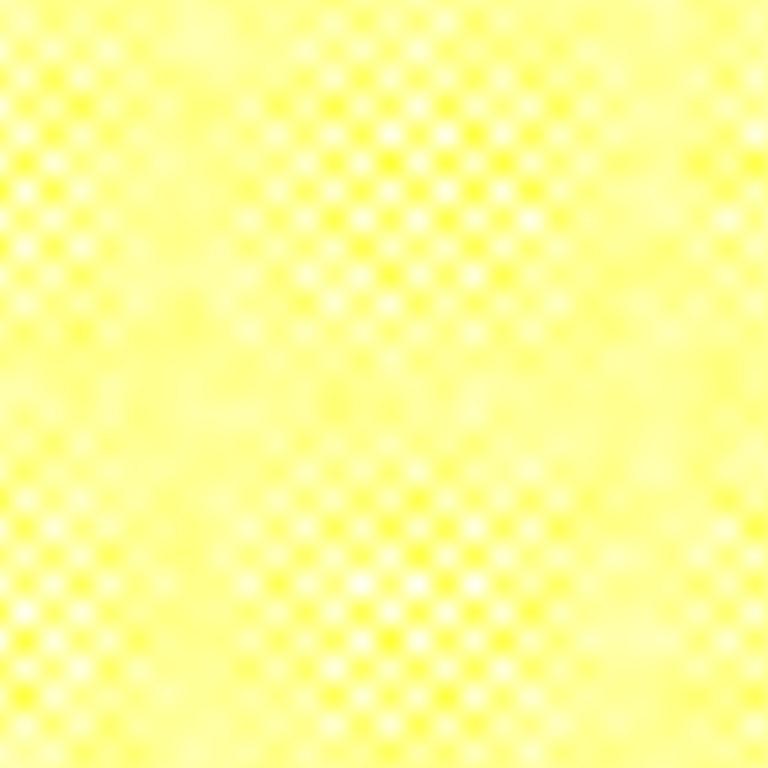
This pattern is drawn by a WebGL 2 fragment shader. Its source:

```glsl
#version 300 es
precision highp float;
// Soft yellow and white spots on a checkered lattice of about 27 by 27 cells.
// Alternating corner values are blended smoothly; a slow cosine beat fades
// the spots in and out in broad patches, and noise makes each one uneven.

uniform vec2 u_resolution;
out vec4 fragColor;

const float PI = 3.14159265;

float hash(vec2 p) {
    vec3 q = fract(vec3(p.xyx) * 0.1031);
    q += dot(q, q.yzx + 33.33);
    return fract((q.x + q.y) * q.z);
}

vec2 gradient(vec2 cell) {
    float angle = 2.0 * PI * hash(cell + 61.0);
    return vec2(cos(angle), sin(angle));
}

float gradientNoise(vec2 p) {
    vec2 i = floor(p), f = fract(p);
    vec2 w = f * f * f * (f * (f * 6.0 - 15.0) + 10.0);
    vec2 e = vec2(1.0, 0.0);
    float bottom = mix(dot(gradient(i), f), dot(gradient(i + e.xy), f - e.xy), w.x);
    float top = mix(dot(gradient(i + e.yx), f - e.yx), dot(gradient(i + e.xx), f - e.xx), w.x);
    return mix(bottom, top, w.y);
}

// Signed spot strength at a lattice corner: checker times beat, plus jitter
float spotValue(vec2 corner) {
    float checker = 2.0 * mod(corner.x + corner.y, 2.0) - 1.0;
    vec2 beat = cos(PI * (corner - vec2(14.0, 20.4)) / vec2(16.2, 15.2));
    float strength = 0.28 * mix(0.75, 1.25, hash(corner + 17.0));
    return checker * beat.x * beat.y * strength + 0.13 * (hash(corner + 43.0) - 0.5);
}

// Smooth blend of the four surrounding corners
float spots(vec2 p) {
    vec2 i = floor(p), w = smoothstep(0.0, 1.0, fract(p));
    float bottom = mix(spotValue(i), spotValue(i + vec2(1.0, 0.0)), w.x);
    float top = mix(spotValue(i + vec2(0.0, 1.0)), spotValue(i + 1.0), w.x);
    return mix(bottom, top, w.y);
}

void main() {
    vec2 uv = gl_FragCoord.xy / u_resolution;
    float whiteness = 0.59 + spots(uv * 27.33 - vec2(0.89, 0.53));

    // Faint cloudy patches between the spots
    whiteness += 0.13 * gradientNoise(uv * 13.0 + 5.3);

    fragColor = vec4(1.0, 1.0, clamp(whiteness, 0.0, 1.0), 1.0);
}
```
